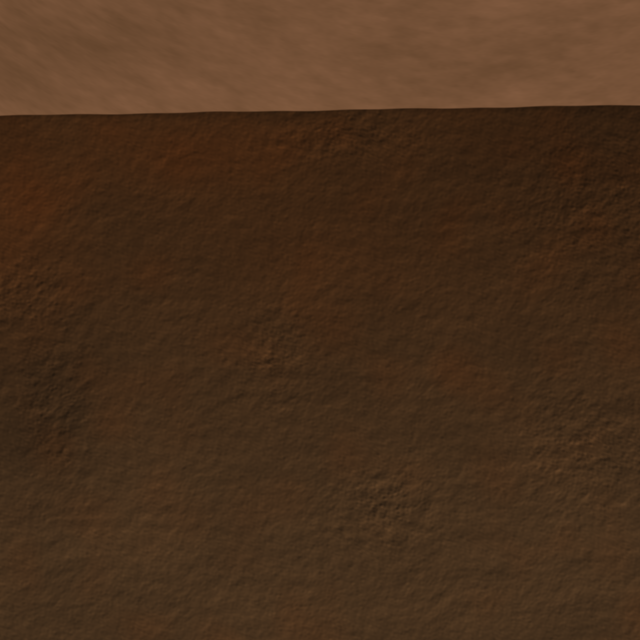
A WebGL 2 fragment shader for this texture:

```glsl
#version 300 es
precision highp float;
// A sunlit brushed ledge above a dark, rough earthen wall, split by a tilted edge.
// Both surfaces use cellular bump noise; the wall is lit by height differences,
// while the ledge stretches the noise along gently curving strokes.
uniform vec2 u_resolution;
out vec4 fragColor;

const vec3 WALL_TOP = vec3(0.224, 0.138, 0.071);
const vec3 WALL_BASE = vec3(0.262, 0.184, 0.112);
const vec3 LEDGE_LIGHT = vec3(0.475, 0.332, 0.230);
const vec3 LEDGE_SHADE = vec3(0.355, 0.245, 0.155);
const vec3 RUST = vec3(0.045, 0.002, -0.012);

vec2 hash2(vec2 cell) {
  vec3 h = fract(cell.xyx * vec3(0.1031, 0.1030, 0.0973));
  h += dot(h, h.yzx + 33.33);
  return fract((h.xx + h.yz) * h.zy);
}

// Smooth signed bumps, one at a random place in every cell.
float bumps(vec2 p) {
  vec2 cell = floor(p);
  float sum = 0.0;
  for (int y = -1; y <= 1; y++) {
    for (int x = -1; x <= 1; x++) {
      vec2 id = cell + vec2(x, y);
      vec2 jitter = hash2(id);
      vec2 d = p - id - jitter;
      float fall = max(1.0 - dot(d, d), 0.0);
      sum += (hash2(id + 57.0).x * 2.0 - 1.0) * fall * fall;
    }
  }
  return sum;
}

float layeredBumps(vec2 p, int layers) {
  float sum = 0.0, weight = 0.6;
  for (int i = 0; i < layers; i++) {
    sum += weight * bumps(p);
    p = mat2(0.8, 0.6, -0.6, 0.8) * p * 2.1 + 19.7;
    weight *= 0.6;
  }
  return sum;
}

// Soft elliptical spot, 1 at its centre.
float spot(vec2 p, vec2 centre, vec2 radius) {
  vec2 d = (p - centre) / radius;
  return exp(-dot(d, d));
}

float edgeHeight(float x) {
  return 0.819 + 0.017 * x + 0.0006 * sin(x * 23.0) + 0.0004 * sin(x * 61.0);
}

float wallHeight(vec2 p) {
  vec2 warped = p + 0.004 * sin(p.yx * vec2(41.0, 33.0));
  return layeredBumps(warped * vec2(52.0, 60.0), 3);
}

// Where the wall is chipped and its relief stands out.
float roughness(vec2 p) {
  float r = spot(p, vec2(0.60, 0.21), vec2(0.07, 0.06));
  r += spot(p, vec2(0.94, 0.69), vec2(0.13, 0.12));
  r += spot(p, vec2(0.43, 0.45), vec2(0.05, 0.06));
  r += spot(p, vec2(0.08, 0.38), vec2(0.05, 0.10));
  r += spot(p, vec2(0.55, 0.79), vec2(0.10, 0.04));
  r += spot(p, vec2(0.02, 0.54), vec2(0.07, 0.05));
  r += spot(p, vec2(0.92, 0.30), vec2(0.09, 0.08));
  return min(r, 1.0);
}

vec3 wallColour(vec2 p) {
  vec3 colour = mix(WALL_BASE, WALL_TOP, smoothstep(0.1, 0.85, p.y));
  float rough = roughness(p);
  // Broad stains
  colour *= 1.0 + 0.07 * layeredBumps(p * 5.0 + 3.0, 3);
  colour *= 1.0 - 0.14 * spot(p, vec2(0.07, 0.40), vec2(0.10, 0.16));
  colour *= 1.0 - 0.14 * spot(p, vec2(0.95, 0.78), vec2(0.20, 0.12));
  float rust = spot(p, vec2(0.31, 0.76), vec2(0.16, 0.06));
  rust += spot(p, vec2(0.02, 0.66), vec2(0.08, 0.15));
  rust += 0.5 * spot(p, vec2(0.50, 0.59), vec2(0.16, 0.08));
  rust += 0.5 * max(bumps(p * 17.0), 0.0);
  colour += RUST * 0.55 * rust;
  // Relief lit from the upper left
  float slope = wallHeight(p) - wallHeight(p + vec2(-0.0022, 0.0028));
  colour *= 1.0 + slope * mix(0.26, 0.55, rough);
  // Faint level scratches
  float scratch = bumps(vec2(p.x * 9.0, (p.y + 0.02 * p.x) * 85.0));
  return colour * (1.0 + 0.035 * scratch);
}

vec3 ledgeColour(vec2 p) {
  // Strokes fall to the right, then level out
  float across = p.y + 0.55 * p.x - 0.36 * p.x * p.x;
  vec2 flow = vec2(p.x, across);
  float patches = layeredBumps(flow * vec2(9.0, 22.0), 3);
  float strokes = layeredBumps(flow * vec2(36.0, 95.0), 3);
  float shade = 0.20 + 0.25 * patches + 0.20 * strokes;
  shade += 0.28 * spot(p, vec2(0.10, 0.94), vec2(0.18, 0.06));
  shade += 0.16 * spot(p, vec2(0.82, 0.94), vec2(0.16, 0.04));
  return mix(LEDGE_LIGHT, LEDGE_SHADE, clamp(shade, -0.2, 1.1));
}

void main() {
  vec2 p = gl_FragCoord.xy / u_resolution;
  float above = p.y - edgeHeight(p.x);
  float soft = 0.8 / u_resolution.y + 0.0006;
  vec3 ledge = ledgeColour(p) * (1.0 + 0.04 * exp(-abs(above) * 90.0));
  vec3 wall = wallColour(p) * (1.0 - 0.22 * exp(-abs(above) * 160.0));
  fragColor = vec4(mix(wall, ledge, smoothstep(-soft, soft, above)), 1.0);
}
```
